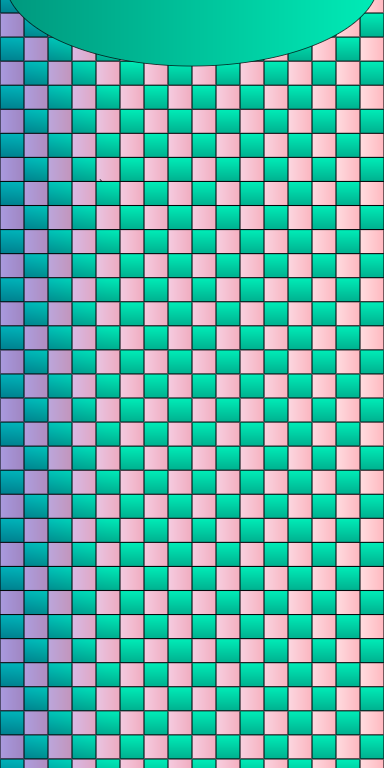
Reproduce this pattern procedurally as a Shadertoy shader.

```glsl
const float COLUMNS = 16.0;
const float ROW_PITCH = 0.06266;      // in canvas widths
const float FIRST_ROW = 0.0339;       // first grid line below the top edge
const float LINE_WIDTH = 0.0028;
const vec3 INK = vec3(0.01, 0.03, 0.04);

// Antialiased coverage of a signed distance
float coverage(float dist, float pixel) {
    return clamp(0.5 - dist / pixel, 0.0, 1.0);
}

float stroke(float dist, float width, float pixel) {
    float inner = coverage(abs(dist) - 0.5 * width, pixel);
    return inner * min(1.0, width / pixel + 0.15);
}

// Distance to the nearest integer grid line, scaled by the pitch
float gridDistance(float cell, float pitch) {
    return abs(fract(cell + 0.5) - 0.5) * pitch;
}

float ellipseDistance(vec2 p, vec2 radii) {
    float k = length(p / radii);
    float slope = length(p / (radii * radii));
    return k * (k - 1.0) / max(slope, 0.001);
}

float segmentDistance(vec2 p, vec2 a, vec2 b) {
    vec2 ab = b - a;
    float t = clamp(dot(p - a, ab) / dot(ab, ab), 0.0, 1.0);
    return length(p - a - ab * t);
}

// Green tile: bright top, deep bottom, bluer toward the left
vec3 greenTile(float down, float warmth) {
    vec3 top = mix(vec3(0.0, 0.70, 0.73), vec3(0.0, 0.93, 0.72), warmth);
    vec3 bottom = mix(vec3(0.0, 0.50, 0.56), vec3(0.0, 0.69, 0.56), warmth);
    return mix(top, bottom, down);
}

// Pink tile: pale left, rosy right, lilac toward the left of the canvas
vec3 pinkTile(float across, float warmth, float x) {
    vec3 pale = mix(vec3(0.70, 0.64, 0.92), vec3(0.96, 0.80, 0.88), warmth);
    vec3 rosy = mix(vec3(0.64, 0.54, 0.80), vec3(0.94, 0.67, 0.75), warmth);
    float glow = smoothstep(0.4, 1.0, x);
    pale = mix(pale, vec3(1.0, 0.87, 0.88), glow);
    rosy = mix(rosy, vec3(1.0, 0.72, 0.75), glow);
    return mix(pale, rosy, across);
}

vec3 checkerboard(vec2 p, float pixel) {
    vec2 cell = vec2(p.x * COLUMNS, (p.y - FIRST_ROW) / ROW_PITCH);
    vec2 id = floor(cell);
    vec2 local = fract(cell);
    float warmth = smoothstep(0.0, 0.35, p.x);

    float isGreen = mod(id.x + id.y, 2.0);
    vec3 pink = pinkTile(local.x, warmth, p.x);
    pink *= id.x < 3.0 ? 0.95 : 1.0;
    vec3 color = mix(pink, greenTile(local.y, warmth), isGreen);

    float lineX = stroke(gridDistance(cell.x, 1.0 / COLUMNS), LINE_WIDTH, pixel);
    float lineY = stroke(gridDistance(cell.y, ROW_PITCH), LINE_WIDTH, pixel);
    return mix(color, INK, max(lineX, lineY));
}

void mainImage(out vec4 fragColor, in vec2 fragCoord) {
    // Canvas widths, measured down from the top edge
    float pixel = 1.0 / iResolution.x;
    vec2 p = vec2(fragCoord.x, iResolution.y - fragCoord.y) * pixel;
    vec3 color = checkerboard(p, pixel);

    // Small fleck of wear
    float fleck = segmentDistance(p, vec2(0.261, 0.468), vec2(0.266, 0.473));
    color = mix(color, INK, 0.8 * coverage(fleck - 0.0012, pixel));

    // Large disc hanging over the top edge
    float disc = ellipseDistance(p - vec2(0.5, -0.052), vec2(0.487, 0.224));
    vec3 discColor = mix(vec3(0.0, 0.59, 0.49), vec3(0.0, 0.93, 0.72), p.x);
    color = mix(color, discColor, coverage(disc, pixel));
    color = mix(color, INK, 0.8 * stroke(disc, 0.0022, pixel));

    fragColor = vec4(color, 1.0);
}
```
